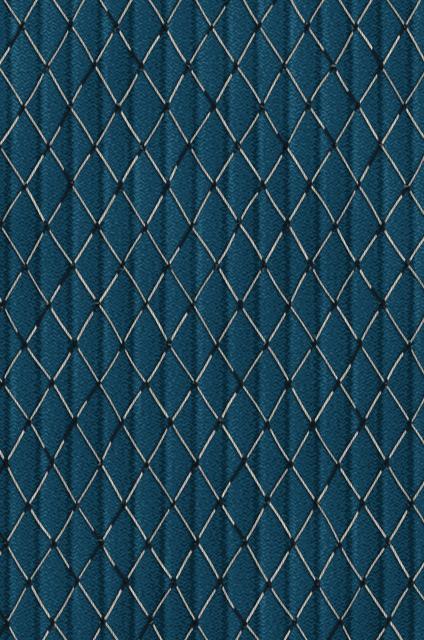
Write a WebGL 2 fragment shader that draws this texture.

```glsl
#version 300 es
precision highp float;
// Teal ribbed knit fabric quilted with a diamond lattice of worn cream stitches.

#define CELL vec2(0.0746, 0.124)    // diamond width and height, canvas height = 1
#define ORIGIN vec2(0.3346, 0.8346) // one lattice crossing
#define LEAN 0.0157                 // sideways drift of the lattice per unit height
#define WARP 0.0065                 // hand-sewn wander of the lines
#define THREAD 0.0019               // half width of a thread
#define RIB 0.0485                  // spacing of the vertical ribs
#define KNIT vec2(0.0062, 0.0060)   // size of one knit loop
#define DEEP vec3(0.035, 0.145, 0.195)
#define TEAL vec3(0.075, 0.255, 0.345)
#define SHEEN vec3(0.165, 0.395, 0.490)
#define CREAM vec3(0.79, 0.77, 0.73)
#define SOOT vec3(0.075, 0.105, 0.125)

uniform vec2 u_resolution;
out vec4 fragColor;

float hash(vec2 p) {
    vec3 q = fract(p.xyx * vec3(0.1031, 0.1030, 0.0973));
    q += dot(q, q.yzx + 33.33);
    return fract((q.x + q.y) * q.z);
}

float corner(vec2 cell, vec2 offset) {
    float angle = 6.2832 * hash(cell);
    return dot(vec2(cos(angle), sin(angle)), offset);
}

// Gradient noise, roughly -0.7 to 0.7
float noise(vec2 p) {
    vec2 i = floor(p), f = p - i;
    vec2 s = f * f * f * (f * (f * 6.0 - 15.0) + 10.0);
    vec2 e = vec2(1.0, 0.0);
    float low = mix(corner(i, f), corner(i + e, f - e), s.x);
    float high = mix(corner(i + e.yx, f - e.yx), corner(i + 1.0, f - 1.0), s.x);
    return mix(low, high, s.y);
}

// Knit loops, scalloped rib seams and soft brightness changes
vec3 fabric(vec2 p) {
    float ribX = p.x / RIB + 0.10 * noise(p * vec2(9.0, 3.0));
    float ribId = floor(ribX);
    float across = fract(ribX);
    vec2 loop = p / KNIT;
    loop.y += 0.35 * sin(loop.x * 3.1416) + 0.4 * noise(p * 30.0);
    float rows = sin(6.2832 * loop.y);
    float columns = sin(6.2832 * loop.x + 3.1416 * floor(loop.y));
    float grain = noise(p * vec2(190.0, 260.0));

    float scallop = 0.035 * sin(6.2832 * p.y / (KNIT.y * 1.7) + ribId * 2.0);
    float seam = 1.0 - smoothstep(0.03, 0.13, abs(across - 0.24 + scallop));
    float ridge = 1.0 - smoothstep(0.02, 0.15, abs(across - 0.44));
    float ridgeWear = 0.6 + 0.8 * noise(vec2(ribId * 3.7, p.y * 9.0));

    float tone = 0.46 + 0.13 * rows + 0.06 * columns + 0.40 * grain;
    tone += 0.22 * ridge * ridgeWear - 0.30 * seam;
    tone += 0.07 * sin(6.2832 * (across - 0.30));
    tone += 0.16 * noise(p * vec2(6.0, 4.0)) + 0.12 * (p.y - 0.5);
    tone = clamp(tone, 0.0, 1.0);
    vec3 color = mix(DEEP, TEAL, smoothstep(0.0, 0.5, tone));
    return mix(color, SHEEN, smoothstep(0.5, 1.0, tone));
}

// Lays one family of threads: lines where "line" is whole, stitches run over "along"
vec3 sew(vec3 color, float line, float along, float family, vec2 p, float px) {
    float scale = length(1.0 / CELL);
    float lineId = round(line);
    along += 0.06 * family;
    float stitchId = floor(along);
    float t = along - stitchId;
    vec2 id = vec2(lineId * 2.0 + family, stitchId) + 71.0;
    float chance = hash(id), wear = hash(id + 37.0);

    float bow = (chance - 0.5) * 0.0032 * sin(3.1416 * t);
    float side = (line - lineId) / scale + bow;
    float width = THREAD * (0.85 + 0.25 * wear + 0.35 * noise(p * 150.0));
    float body = 1.0 - smoothstep(width - px * 0.6, width + px * 0.6, abs(side));
    float shadow = 1.0 - smoothstep(0.0, THREAD * 3.2, abs(side + THREAD * 0.7));

    // Cream shows between the sunken dark ends; a few stitches are half lost
    float first = mix(0.03, 0.08, family) + 0.09 * chance;
    float last = 0.98 - 0.06 * family - 0.11 * wear;
    last -= 0.30 * step(0.90, hash(id + 91.0));
    float cream = smoothstep(first - 0.03, first + 0.03, t)
                * (1.0 - smoothstep(last - 0.03, last + 0.03, t));
    float twist = 0.90 + 0.10 * sin(6.2832 * (t * 15.0 + side / THREAD * 0.3));
    float round_ = 1.0 - 0.28 * pow(abs(side) / THREAD, 2.0);
    vec3 yarn = CREAM * twist * max(round_, 0.6) * (0.88 + 0.18 * wear);
    yarn *= 1.0 + 0.22 * noise(p * 60.0);
    color *= 1.0 - 0.42 * shadow;
    return mix(color, mix(SOOT, yarn, cream), body * mix(0.85, 0.96, cream));
}

void main() {
    float px = 1.0 / u_resolution.y;
    vec2 p = gl_FragCoord.xy * px;
    vec3 color = fabric(p);

    // Wandering lattice coordinates; both diagonals are whole at a crossing
    vec2 wander = vec2(noise(p * 8.0), noise(p * 7.0 + 19.0));
    vec2 q = p + WARP * wander - ORIGIN;
    q.x += LEAN * q.y;
    q /= CELL;
    float rising = q.x - q.y, falling = q.x + q.y;
    color = sew(color, rising, falling, 1.0, p, px);
    color = sew(color, falling, rising, 0.0, p, px);

    // Pale lint caught around some crossings
    vec2 node = round(vec2(rising, falling));
    vec2 gap = vec2(rising, falling) - node;
    float near = 1.0 - smoothstep(0.03, 0.20, length(gap));
    float fuzz = smoothstep(0.12, 0.42, noise(p * 170.0 + 5.0));
    color = mix(color, vec3(0.42, 0.47, 0.49), near * fuzz * 0.8 * hash(node + 53.0));
    fragColor = vec4(color, 1.0);
}
```
